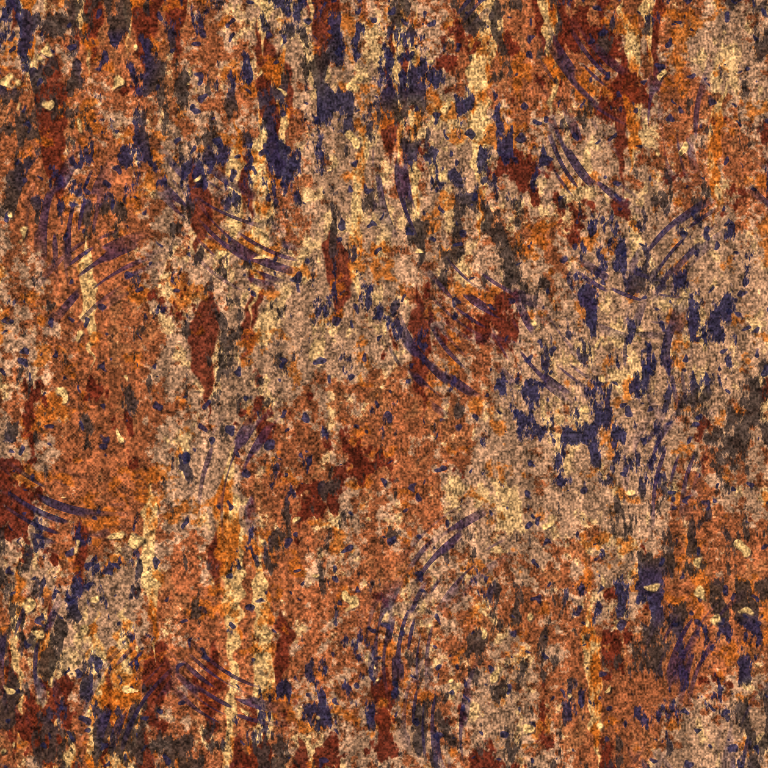
Give the GLSL for this texture, as a Shadertoy shader.

```glsl
// Weathered rusty metal: ragged tan crust over rust, with pale drips, dark red
// tongues, sooty grime, navy flecks and brushed scratches under a gritty grain.
// Layers of fractal noise are thresholded; drips, flecks and scratches are scattered by cell.

#define GRAIN 0.62
#define CRUST_LEVEL 0.49
#define GRIME_LEVEL 0.57
#define ORANGE_LEVEL 0.60
#define RED_LEVEL 0.70
#define DRIP_CELLS vec2(22.0, 3.4)
#define TONGUE_CELLS vec2(17.0, 6.0)
#define FLECK_CELLS 46.0
#define CHIP_CELLS 30.0
#define SCRATCH_CELLS 7.0

const vec3 TAN = vec3(0.64, 0.475, 0.355);
const vec3 RUST = vec3(0.60, 0.335, 0.20);
const vec3 CREAM = vec3(0.86, 0.68, 0.43);
const vec3 ORANGE = vec3(0.70, 0.36, 0.11);
const vec3 DARK_RED = vec3(0.37, 0.14, 0.09);
const vec3 SOOT = vec3(0.24, 0.19, 0.17);
const vec3 NAVY = vec3(0.15, 0.14, 0.25);
const vec3 PURPLE = vec3(0.23, 0.14, 0.24);

float hash(vec2 p) {
    return fract(sin(dot(p, vec2(127.1, 311.7))) * 43758.5);
}

vec2 hash2(vec2 p) {
    return vec2(hash(p), hash(p + 37.7));
}

float noise(vec2 p) {
    vec2 i = floor(p), f = fract(p);
    f = f * f * (3.0 - 2.0 * f);
    vec2 e = vec2(1.0, 0.0);
    return mix(mix(hash(i), hash(i + e.xy), f.x),
               mix(hash(i + e.yx), hash(i + e.xx), f.x), f.y);
}

float fbm(vec2 p) {
    float sum = 0.0, total = 0.0, amp = 1.0;
    for (int i = 0; i < 5; i++) {
        sum += amp * noise(p);
        total += amp;
        amp *= 0.6;
        p = mat2(0.8, 0.6, -0.6, 0.8) * p * 2.03 + 11.3;
    }
    return sum / total;
}

// Where streaks gather: the upper edge, mostly left, and the lower left corner
float streakZone(vec2 p) {
    float top = smoothstep(0.58, 0.92, p.y + 0.25 * (noise(vec2(p.x * 6.0, 2.0)) - 0.5));
    top *= mix(1.0, 0.5, smoothstep(0.4, 0.65, p.x));
    float corner = 1.0 - smoothstep(0.1, 0.3, distance(p, vec2(0.2, 0.04)));
    return max(top, corner);
}

// Vertical tapering runs with wavering, ragged sides
float drips(vec2 p, vec2 cells, float seed) {
    p.x += 0.022 * (noise(p * vec2(16.0, 11.0) + seed) - 0.5);
    p += 0.012 * (vec2(noise(p * 75.0), noise(p * 75.0 + 9.0)) - 0.5);
    vec2 g = p * cells;
    float mask = 0.0;
    for (int j = -1; j <= 1; j++)
    for (int i = -1; i <= 1; i++) {
        vec2 id = floor(g) + vec2(i, j);
        vec2 center = id + hash2(id + seed), size = hash2(id + seed + 71.3);
        vec2 d = g - center;
        float t = clamp(0.5 - d.y / (0.7 + 0.9 * size.x), 0.0, 1.0);
        float halfWidth = (0.16 + 0.22 * size.y) * smoothstep(0.0, 0.3, t)
                        * (1.0 - smoothstep(0.45, 1.0, t));
        float present = step(hash(id + seed + 5.9), 0.06 + 0.8 * streakZone(center / cells));
        mask = max(mask, present * smoothstep(0.0, 0.07, halfWidth - abs(d.x)));
    }
    return mask;
}

// Small uneven round spots
float spots(vec2 p, float cells, float share, float seed) {
    vec2 g = p * cells + 0.5 * vec2(noise(p * cells * 2.5), noise(p * cells * 2.5 + 8.0));
    float mask = 0.0;
    for (int j = -1; j <= 1; j++)
    for (int i = -1; i <= 1; i++) {
        vec2 id = floor(g) + vec2(i, j);
        float radius = mix(0.08, 0.27, hash(id + seed + 3.1));
        float d = length((g - id - hash2(id + seed)) * vec2(1.1, 0.9));
        float present = step(hash(id + seed + 19.7), share);
        mask = max(mask, present * (1.0 - smoothstep(radius - 0.07, radius + 0.04, d)));
    }
    return mask;
}

// Patches of parallel brushed lines, each patch with its own direction
float scratches(vec2 p) {
    vec2 g = p * SCRATCH_CELLS;
    float mask = 0.0;
    for (int j = -1; j <= 1; j++)
    for (int i = -1; i <= 1; i++) {
        vec2 id = floor(g) + vec2(i, j), d = g - id - hash2(id + 4.4);
        float a = 0.6 + 2.2 * hash(id + 8.8);
        d = mat2(cos(a), -sin(a), sin(a), cos(a)) * d;
        d.y += 0.35 * d.x * d.x;
        float lines = smoothstep(0.6, 0.74, noise(vec2(d.x * 3.0, d.y * 23.0) + id * 7.0));
        float patchMask = 1.0 - smoothstep(0.2, 0.6, length(d * vec2(0.8, 1.3)));
        mask = max(mask, lines * patchMask * step(hash(id + 6.6), 0.5));
    }
    return mask;
}

void mainImage(out vec4 fragColor, in vec2 fragCoord) {
    vec2 p = fragCoord / iResolution.y;
    float zone = streakZone(p);
    float grit = fbm(p * 95.0 + 40.0);

    // Rust ground and ragged crust
    float crustField = fbm(p * vec2(7.5, 5.0) + 3.0) + 0.5 * (grit - 0.5) - 0.05 * zone;
    float crust = smoothstep(CRUST_LEVEL - 0.05, CRUST_LEVEL + 0.05, crustField);
    vec3 color = mix(RUST, TAN, crust);
    color *= 1.0 + 0.7 * (fbm(p * vec2(65.0, 8.0)) - 0.5);
    float pale = smoothstep(0.56, 0.67, fbm(p * vec2(46.0, 28.0) + 17.0));
    color = mix(color, CREAM, pale * (0.15 + 0.5 * crust));

    // Dark tongues and pale drips
    color = mix(color, DARK_RED, 0.85 * drips(p, TONGUE_CELLS, 23.0));
    float drip = drips(p, DRIP_CELLS, 51.0);
    vec3 dripColor = mix(ORANGE, CREAM, smoothstep(0.36, 0.54, fbm(p * vec2(50.0, 22.0))));
    color = mix(color, dripColor, 0.85 * drip);

    // Orange bloom and deep red blotches
    float bloom = smoothstep(ORANGE_LEVEL, ORANGE_LEVEL + 0.1, fbm(p * 34.0 + 61.0));
    color = mix(color, ORANGE, 0.7 * bloom);
    float blotch = fbm(p * vec2(24.0, 18.0) + 83.0) + 0.4 * (noise(p * 5.0 + 2.0) - 0.5);
    color = mix(color, DARK_RED, 0.9 * smoothstep(RED_LEVEL, RED_LEVEL + 0.06, blotch));

    // Grime, scratches, flecks and chips
    float grime = fbm(p * vec2(62.0, 30.0) + 29.0) + 0.45 * (fbm(p * 3.5 + 7.0) - 0.5);
    vec3 grimeColor = mix(SOOT, NAVY, smoothstep(0.45, 0.75, noise(p * 13.0)));
    color = mix(color, grimeColor, 0.85 * smoothstep(GRIME_LEVEL, GRIME_LEVEL + 0.1, grime));
    color = mix(color, mix(NAVY, PURPLE, noise(p * 6.0)), 0.75 * scratches(p));
    color = mix(color, NAVY, 0.8 * spots(p, FLECK_CELLS, 0.3, 13.0));
    float chipShare = 0.16 * smoothstep(0.45, 0.75, noise(p * 7.0 + 5.0));
    color = mix(color, SOOT, 0.6 * spots(p + vec2(-0.002, 0.002), CHIP_CELLS, chipShare, 31.0));
    color = mix(color, CREAM, spots(p, CHIP_CELLS, chipShare, 31.0));

    // Fine grain
    float grain = noise(p * 270.0) + noise(p.yx * 490.0 + 5.0) - 1.0;
    color *= 1.0 + GRAIN * grain + 0.7 * (grit - 0.5);
    fragColor = vec4(clamp(color, 0.0, 1.0), 1.0);
}
```
